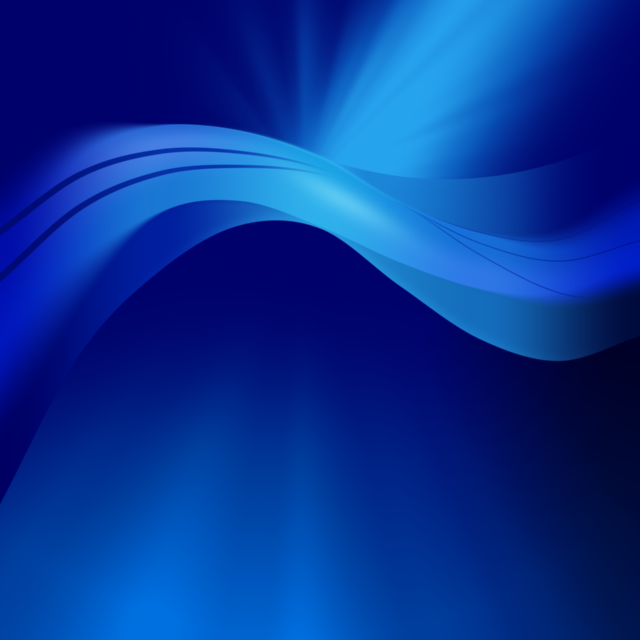
Give the GLSL for this background, as a Shadertoy shader.

```glsl
// A glossy blue wave ribbon crossing a dark field lit by soft fanning rays.

// Curve heights at nine equal steps from the left to the right side
const float[9] BAND_LOW = float[9](.212, .447, .577, .648, .643, .553, .470, .436, .475);
const float[9] BODY_LOW = float[9](.388, .557, .667, .686, .646, .590, .548, .531, .564);
const float[9] BODY_TOP = float[9](.672, .779, .805, .796, .755, .684, .637, .626, .688);
const float[9] GROOVE_A = float[9](.638, .727, .763, .762, .737, .681, .620, .592, .624);
const float[9] GROOVE_B = float[9](.566, .676, .729, .740, .728, .682, .602, .542, .529);

// Colours at five equal steps from the left to the right side
const vec3[5] BAND_COLORS = vec3[5](vec3(0, 0, .39), vec3(0, .12, .62),
    vec3(.13, .55, .82), vec3(.08, .43, .74), vec3(0, .04, .24));
const vec3[5] UPPER_COLORS = vec3[5](vec3(0, .05, .66), vec3(.27, .50, .89),
    vec3(.10, .64, .90), vec3(.09, .43, .84), vec3(0, .10, .70));
const vec3[5] UNDER_COLORS = vec3[5](vec3(0, .09, .74), vec3(.10, .47, .83),
    vec3(.18, .69, .92), vec3(.18, .47, .90), vec3(0, .12, .78));

const vec3 NAVY = vec3(0, .005, .42);
const vec3 MIDNIGHT = vec3(0, 0, .15);
const vec3 RAY_BLUE = vec3(.03, .32, .72);
const vec3 RAY_CYAN = vec3(.15, .64, .93);
const vec3 FLOOR_TEAL = vec3(0, .24, .61);
const vec3 FLOOR_BLUE = vec3(0, .44, .88);
const vec3 GROOVE_DARK = vec3(0, .04, .46);
const vec3 GROOVE_BLUE = vec3(.02, .20, .66);
const vec3 SHINE = vec3(.50, .87, .98);
const vec2 RAY_FOCUS = vec2(.475, .75);
const vec2 BEAM_ORIGIN = vec2(.58, .77);
const vec2 BEAM_SIDE = vec2(.845, -.534);
const vec2 SHINE_CENTER = vec2(.535, .688);
const vec2 SHINE_AXIS = vec2(.875, -.484);

float hash(float n) { return fract(sin(n * 127.1) * 43758.5453); }

float noise(float x) {
    float i = floor(x), f = fract(x);
    return mix(hash(i), hash(i + 1.), f * f * (3. - 2. * f));
}

float rays(float angle) {
    return .65 * noise(angle * 6. + 20.) + .35 * noise(angle * 14. + 50.);
}

float gauss(float x) { return exp(-x * x); }

// Smooth Catmull-Rom curve through the heights
float curve(float[9] k, float x) {
    float t = clamp(x, 0., 1.) * 8.;
    int i = min(int(t), 7);
    float f = t - float(i), b = k[i], c = k[i + 1];
    float a = i > 0 ? k[i - 1] : 2. * b - c;
    float d = i < 7 ? k[i + 2] : 2. * c - b;
    return b + .5 * f * (c - a + f * (2. * a - 5. * b + 4. * c - d + f * (3. * (b - c) + d - a)));
}

// Approximate signed distance, positive above the curve
float above(float[9] k, vec2 p) {
    float x = clamp(p.x, .004, .996);
    float slope = (curve(k, x + .004) - curve(k, x - .004)) / .008;
    return (p.y - curve(k, p.x)) / sqrt(1. + slope * slope);
}

vec3 ramp(vec3[5] c, float x) {
    float t = clamp(x, 0., 1.) * 4.;
    int i = min(int(t), 3);
    return mix(c[i], c[i + 1], smoothstep(0., 1., t - float(i)));
}

float cover(float d, float soft) { return smoothstep(-soft, soft, d); }

vec3 upperField(vec2 p) {
    vec2 d = p - RAY_FOCUS;
    float streaks = mix(.5, rays(atan(d.x, d.y + .04)), smoothstep(0., .2, length(d)));
    float side = dot(p - BEAM_ORIGIN, BEAM_SIDE);
    float beam = gauss(side / (side > 0. ? .165 : .095)) * (.82 + .25 * streaks);
    float halo = gauss(length((p - vec2(.48, .86)) / vec2(.17, .22)));
    float light = clamp(beam + halo * (.10 + .30 * streaks), 0., 1.1);
    vec3 col = mix(NAVY, RAY_BLUE, smoothstep(0., .62, light));
    return mix(col, RAY_CYAN, smoothstep(.42, 1.08, light));
}

vec3 lowerField(vec2 p) {
    vec2 d = p - RAY_FOCUS;
    float angle = atan(d.x, -d.y);
    float fan = gauss((angle + .25) / (angle < -.25 ? .45 : .66));
    float reach = clamp((length(d) - .19) / .56, 0., 1.) * smoothstep(.66, .28, p.y);
    float light = reach * fan * (.78 + .40 * rays(angle));
    vec3 base = mix(NAVY, MIDNIGHT, smoothstep(.62, .98, p.x));
    vec3 col = mix(base, FLOOR_TEAL, clamp(light * 2., 0., 1.));
    return mix(col, FLOOR_BLUE, clamp(light * 2. - 1., 0., 1.));
}

void mainImage(out vec4 fragColor, in vec2 fragCoord) {
    vec2 p = fragCoord / iResolution.xy;
    float px = 1. / iResolution.y;
    float leftEnd = smoothstep(.28, 0., p.x), rightEnd = smoothstep(.72, 1., p.x);

    // Rays above, with a translucent sail hanging behind the ribbon
    vec3 col = upperField(p);
    float sailTop = .72 + .88 * (p.x - .697) * (p.x - .697);
    vec3 sail = mix(vec3(.10, .51, .83), vec3(0, .10, .52), smoothstep(.60, .95, p.x));
    float sailFade = smoothstep(.50, .58, p.x) * smoothstep(.96, .78, p.x);
    col = mix(col, sail, .9 * sailFade * cover(sailTop - p.y, px));

    // Thin lower band, then the field beneath it
    float bandGap = above(BAND_LOW, p), topGap = above(BODY_TOP, p);
    vec3 band = ramp(BAND_COLORS, p.x);
    band += vec3(.02, .05, .05) * gauss(bandGap / .010) * smoothstep(.15, .4, p.x) * (1. - rightEnd);
    col = mix(col, band, cover(-above(BODY_LOW, p) + .01, .02));
    col = mix(lowerField(p), col, cover(bandGap, px));

    // Main ribbon body, blurred toward both ends
    float low = curve(BODY_LOW, p.x), top = curve(BODY_TOP, p.x);
    float across = clamp((p.y - low) / (top - low), 0., 1.);
    vec3 body = mix(ramp(UNDER_COLORS, p.x), ramp(UPPER_COLORS, p.x), smoothstep(.25, .75, across));
    body = mix(body, vec3(.06, .33, .78), .6 * smoothstep(.78, 1., across) * gauss((p.x - .27) / .14));
    vec2 s = p - SHINE_CENTER;
    float shine = gauss(dot(s, SHINE_AXIS) / .10) * gauss(dot(s, SHINE_AXIS.yx * vec2(-1, 1)) / .019);
    body = mix(body, SHINE, .6 * shine);
    float topSoft = px + .045 * leftEnd + .035 * rightEnd;
    float lowSoft = px + .05 * leftEnd + .025 * rightEnd;
    float mask = cover(-topGap, topSoft) * cover(above(BODY_LOW, p), lowSoft);
    col = mix(col, body, mask);

    // Dark grooves that thin out as they pass the bright middle
    float width = mix(.0052, .0009, smoothstep(0., .62, p.x));
    float strength = max(smoothstep(.54, .32, p.x), .6 * smoothstep(.60, .72, p.x));
    float grooveA = cover(width - abs(above(GROOVE_A, p)), px);
    float grooveB = cover(width - abs(above(GROOVE_B, p)), px) * smoothstep(.95, .86, p.x);
    float grooveTop = cover(.0009 - abs(topGap), px) * smoothstep(.62, .75, p.x);
    vec3 groove = mix(GROOVE_DARK, GROOVE_BLUE, smoothstep(.03, .3, p.x) * (1. - rightEnd));
    col = mix(col, groove, strength * max(max(grooveA, grooveB), grooveTop));

    // Fine bright rim where the ribbon crosses the rays
    float rim = gauss(topGap / .0025) * gauss((p.x - .5) / .11);
    col = mix(col, vec3(.20, .76, .96), .45 * rim);
    fragColor = vec4(col, 1.);
}
```
